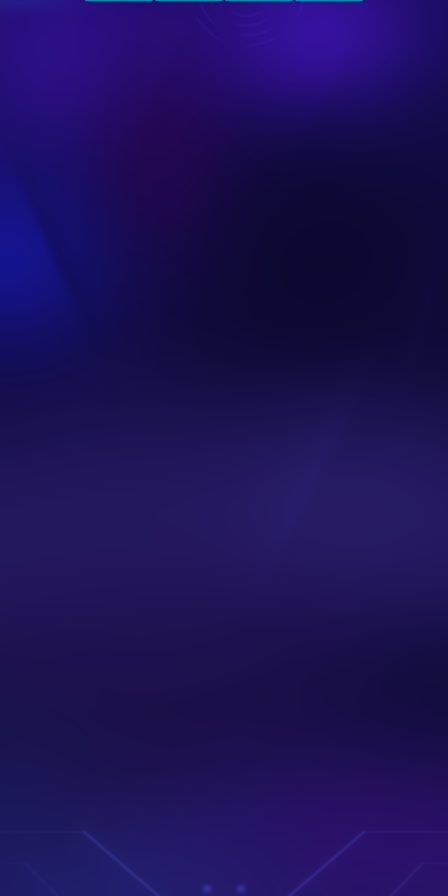
This background is drawn by a Shadertoy shader. Its source:

```glsl
// Deep violet and blue silk-like glows with faint technical line trim at both ends.
#define NIGHT vec3(0.062, 0.040, 0.225)
#define ABYSS vec3(0.038, 0.032, 0.175)
#define INDIGO vec3(0.138, 0.092, 0.368)
#define PLUM vec3(0.145, 0.020, 0.310)
#define VIOLET vec3(0.220, 0.070, 0.640)
#define COBALT vec3(0.085, 0.080, 0.590)
#define STEEL vec3(0.125, 0.135, 0.430)
#define TRIM vec3(0.220, 0.330, 0.600)
#define CYAN vec3(0.050, 0.580, 0.720)
#define FOLD_DEPTH 0.60
#define SHEEN 0.020
#define TRIM_GAIN 0.13

// Elliptical soft spot, one at its centre
float glow(vec2 p, vec2 center, vec2 radius) {
    vec2 q = (p - center) / radius;
    return exp(-dot(q, q));
}

float segment(vec2 p, vec2 a, vec2 b) {
    vec2 d = b - a;
    return length(p - a - d * clamp(dot(p - a, d) / dot(d, d), 0.0, 1.0));
}

// Crease from a to b: crisper on one side, fading over width on the other
float crease(vec2 p, vec2 a, vec2 b, float width) {
    vec2 d = b - a;
    float along = dot(p - a, d) / dot(d, d);
    float side = dot(p - a, vec2(-d.y, d.x)) / length(d);
    float ends = smoothstep(0.0, 0.45, along) * (1.0 - smoothstep(0.55, 1.0, along));
    return ends * smoothstep(-0.02, 0.02, side) * exp(-max(side, 0.0) / width);
}

float stroke(float d, float halfWidth, float pixel) {
    return 1.0 - smoothstep(halfWidth, halfWidth + 1.5 * pixel, d);
}

// Broad vertical gradient with coloured pools of light
vec3 backdrop(vec2 p) {
    float wave = 0.025 * sin(5.0 * p.x + 2.0 * p.y) + 0.012 * sin(11.0 * p.x - 4.0 * p.y);
    float y = p.y + wave;
    vec3 col = mix(NIGHT, INDIGO, smoothstep(1.30, 0.84, y));
    col = mix(col, vec3(0.105, 0.060, 0.280), smoothstep(0.78, 0.42, y));
    col = mix(col, vec3(0.145, 0.075, 0.400), smoothstep(0.40, 0.02, y));
    col = mix(col, vec3(0.110, 0.045, 0.390), smoothstep(1.45, 1.95, y));
    col = mix(col, vec3(0.160, 0.115, 0.425), 0.6 * glow(p, vec2(0.78, 0.86), vec2(0.30, 0.26)));
    col = mix(col, vec3(0.138, 0.055, 0.310), 0.4 * glow(p, vec2(0.40, 0.60), vec2(0.40, 0.16)));
    col = mix(col, ABYSS * 1.25, 0.65 * glow(p, vec2(1.02, 0.46), vec2(0.34, 0.20)));
    col = mix(col, ABYSS, 0.85 * glow(p, vec2(0.74, 1.44), vec2(0.34, 0.28)));
    col = mix(col, ABYSS * 1.4, 0.55 * glow(p, vec2(1.05, 1.70), vec2(0.28, 0.36)));
    col = mix(col, COBALT, 0.90 * glow(p, vec2(0.02, 1.44), vec2(0.26, 0.24)));
    col = mix(col, VIOLET, 0.60 * glow(p, vec2(0.17, 1.87), vec2(0.27, 0.22)));
    col = mix(col, PLUM, 0.75 * glow(p, vec2(0.36, 1.67), vec2(0.16, 0.25)));
    col = mix(col, VIOLET, 0.92 * glow(p, vec2(0.71, 1.93), vec2(0.22, 0.16)));
    col = mix(col, STEEL, 0.75 * glow(p, vec2(0.25, 0.00), vec2(0.45, 0.20)));
    col = mix(col, vec3(0.085, 0.105, 0.350), 0.5 * glow(p, vec2(-0.02, 0.20), vec2(0.24, 0.25)));
    col = mix(col, vec3(0.180, 0.055, 0.420), 0.6 * glow(p, vec2(0.82, 0.13), vec2(0.34, 0.20)));
    return col;
}

// Shadowed and lit creases of the cloth
vec3 addFolds(vec3 col, vec2 p) {
    float shade = crease(p, vec2(-0.02, 1.74), vec2(0.25, 1.14), 0.05);
    shade = max(shade, 0.35 * crease(p, vec2(0.84, 1.98), vec2(0.50, 1.36), 0.06));
    col = mix(col, ABYSS * 1.4, FOLD_DEPTH * shade);
    float light = crease(p, vec2(0.54, 0.60), vec2(0.90, 1.32), 0.06);
    light += 0.8 * crease(p, vec2(0.90, 1.05), vec2(1.03, 1.60), 0.04);
    light += 0.6 * crease(p, vec2(0.25, 1.60), vec2(0.48, 2.08), 0.06);
    return col + SHEEN * light * vec3(0.5, 0.7, 1.6);
}

// Mirrored angular lines and two small lights along the bottom
float bottomTrim(vec2 p, float pixel) {
    vec2 m = vec2(abs(p.x - 0.5), p.y);
    float lines = 0.0;
    for (int i = 0; i < 2; i++) {
        float k = float(i);
        vec2 foot = vec2(mix(0.146, 0.372, k), 0.0);
        vec2 elbow = vec2(mix(0.3125, 0.443, k), mix(0.143, 0.073, k));
        float slope = segment(m, foot, elbow);
        float shelf = segment(m, elbow, vec2(0.5, elbow.y));
        float slant = stroke(slope, 0.002, pixel) + 0.4 * exp(-slope / 0.012);
        float level = stroke(shelf, 0.001, pixel);
        lines += (1.0 - 0.4 * k) * max(slant, 0.55 * level);
    }
    lines *= mix(1.0, 0.5, step(p.x, 0.5) * smoothstep(0.30, 0.40, m.x));
    return lines + 2.2 * glow(m, vec2(0.038, 0.016), vec2(0.010));
}

// Very faint broken arcs hanging from the top edge
float topArcs(vec2 p, float pixel) {
    vec2 q = p - vec2(0.55, 2.03);
    float angle = atan(q.y, q.x);
    float arcs = 0.0;
    for (int i = 0; i < 4; i++) {
        float k = float(i);
        float dashes = smoothstep(-0.8, 0.8, sin(angle * (3.0 + k) + k));
        arcs += dashes * stroke(abs(length(q) - 0.065 - 0.022 * k), 0.001, pixel);
    }
    return arcs;
}

void mainImage(out vec4 fragColor, in vec2 fragCoord) {
    vec2 p = fragCoord / iResolution.xy * vec2(1.0, 2.0);
    float pixel = 1.0 / iResolution.x;
    vec3 col = addFolds(backdrop(p), p);
    col += TRIM * (TRIM_GAIN * bottomTrim(p, pixel) + 0.06 * topArcs(p, pixel));

    // Four bright dashes across the top edge
    float cell = (p.x - 0.1875) / 0.15625;
    float inside = step(0.0, cell) * step(cell, 4.0);
    float dash = smoothstep(0.49, 0.47, abs(fract(cell) - 0.5)) * inside;
    col = mix(col, CYAN, 0.9 * dash * stroke(2.0 - p.y, 0.001, pixel));
    col += CYAN * 0.09 * glow(p, vec2(0.03, 2.0), vec2(0.12, 0.025));
    fragColor = vec4(clamp(col, 0.0, 1.0), 1.0);
}
```
